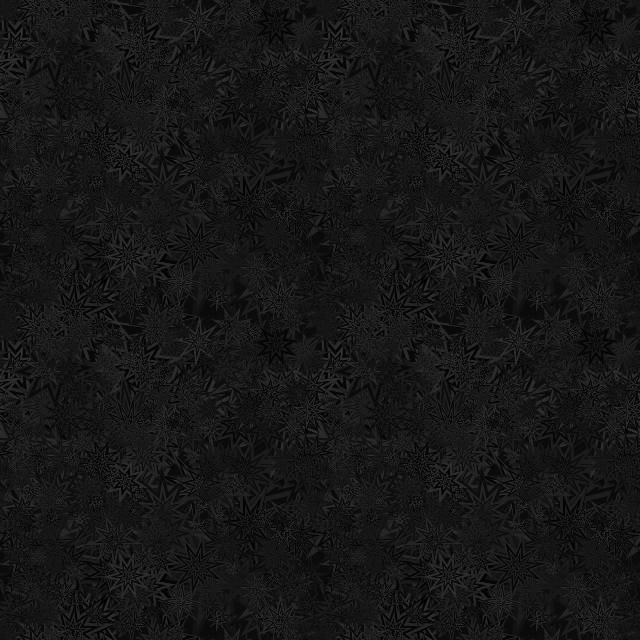
Give the GLSL for this pattern, as a WebGL 1 fragment shader.

```glsl
precision highp float;
// Seamless dark thicket of overlapping, concentrically banded spiky stars.

uniform vec2 u_resolution;

const float TILES = 2.0;   // whole pattern repeats across the canvas
const float PI = 3.14159265;

// Four random values in 0..1 from a cell and a seed, without sine.
vec4 hash4(vec2 cell, float seed) {
    vec4 p = fract(vec4(cell.xyx, seed) * vec4(0.1031, 0.1030, 0.0973, 0.1099)
                   + seed * 0.0371);
    p += dot(p, p.wzxy + 33.33);
    return fract((p.xxyz + p.yzzw) * p.zywx);
}

// Star gauge: x is 0 at the centre and 1 on the outline, y is its slope.
vec2 starGauge(vec2 p, float points, float innerRadius, float turn) {
    float halfStep = PI / points;
    float angle = atan(p.y, p.x) + turn;
    angle = abs(mod(angle + halfStep, 2.0 * halfStep) - halfStep);
    vec2 folded = length(p) * vec2(cos(angle), sin(angle));
    vec2 valley = innerRadius * vec2(cos(halfStep), sin(halfStep));
    vec2 edge = valley - vec2(1.0, 0.0);
    float gauge = (folded.x * edge.y - folded.y * edge.x) / edge.y;
    return vec2(gauge, length(edge) / edge.y);
}

// Light and dark bands that get finer toward the centre. The softening is
// limited so that the core stays crisp and glittering.
float bandMask(float gauge, float width, float rate, float shift) {
    float g = max(gauge, 0.001);
    float phase = shift - rate * log2(g);
    float blur = min(0.7 * rate * width / (g * 0.693), 0.35);
    return clamp(0.5 + (0.25 - abs(fract(phase) - 0.5)) / blur, 0.0, 1.0);
}

// Paints one star over the colour below; p is in units of a grid cell.
float paintStar(float below, vec2 p, float pixel, vec4 shape, vec4 tone) {
    float radius = mix(0.6, 1.0, shape.x);
    float points = floor(mix(8.0, 11.9, shape.y));
    vec2 gauge = starGauge(p / radius, points, mix(0.34, 0.48, shape.z),
                           shape.w * 2.0 * PI);
    float width = gauge.y * pixel / radius;
    float cover = clamp(0.5 + (1.0 - gauge.x) / (0.8 * width), 0.0, 1.0);
    float band = bandMask(gauge.x, width, mix(0.75, 1.1, tone.x), tone.y);
    float dark = mix(0.012, 0.070, tone.z);
    float light = mix(0.092, 0.178, tone.w);
    return mix(below, mix(dark, light, band), cover);
}

// Share of stars kept at a place: dense drifts and open clearings that wrap.
float drift(vec2 uv) {
    vec2 a = 2.0 * PI * uv;
    return 0.8 + 0.3 * sin(a.x + 2.0 * a.y) * cos(2.0 * a.x - a.y)
               + 0.15 * sin(a.x + 1.0);
}

// Scatters stars on a wrapping grid. The cell count is a multiple of three,
// so visiting cells by index modulo three gives one stacking order everywhere.
float starLayer(float below, vec2 uv, float pixel, float cells,
                float density, float seed) {
    vec2 p = uv * cells;
    vec2 corner = floor(p) - 1.0;
    float shade = below;
    for (int j = 0; j < 3; j++) {
        for (int i = 0; i < 3; i++) {
            vec2 group = vec2(float(i), float(j));
            vec2 cell = corner + floor(mod(group - corner + 0.5, 3.0));
            vec2 id = floor(mod(cell + 0.5, cells));
            vec4 place = hash4(id, seed);
            if (place.z < density * drift(id / cells)) {
                shade = paintStar(shade, p - cell - place.xy, pixel * cells,
                                  hash4(id, seed + 17.0),
                                  hash4(id, seed + 41.0));
            }
        }
    }
    return shade;
}

void main() {
    vec2 uv = fract(gl_FragCoord.xy / u_resolution * TILES);
    float pixel = TILES / min(u_resolution.x, u_resolution.y);

    // Large shards at the back, ever smaller stars toward the front.
    float shade = 0.045;
    shade = starLayer(shade, uv, pixel, 3.0, 1.6, 1.0);
    shade = starLayer(shade, uv, pixel, 6.0, 1.2, 2.0);
    shade = starLayer(shade, uv, pixel, 6.0, 0.8, 3.0);
    shade = starLayer(shade, uv, pixel, 9.0, 0.7, 4.0);
    shade = starLayer(shade, uv, pixel, 12.0, 0.5, 5.0);
    shade = starLayer(shade, uv, pixel, 18.0, 0.28, 6.0);
    shade = starLayer(shade, uv, pixel, 24.0, 0.14, 7.0);

    gl_FragColor = vec4(vec3(shade), 1.0);
}
```
